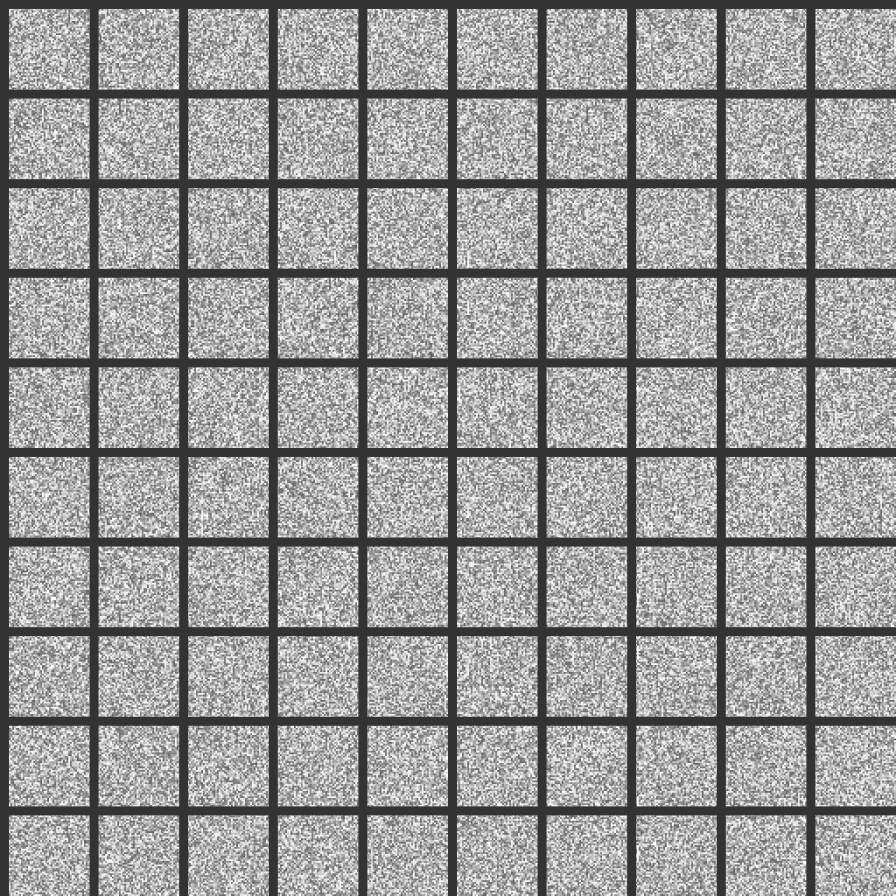
This pattern is drawn by a three.js fragment shader. Its source:

```glsl
varying vec2 vUv;

const float TILES = 10.0;            // tiles across and down
const float LINE_WIDTH = 0.1;        // share of one tile
const float GRAINS = 512.0;          // noise grains across the canvas
const float GRAIN_DARK = 0.39;
const float GRAIN_LIGHT = 1.0;
const vec3 LINE_COLOR = vec3(0.2);

float hash(vec2 p) {
  vec3 q = fract(p.xyx * 0.1031);
  q += dot(q, q.yzx + 33.33);
  return fract((q.x + q.y) * q.z);
}

// Random value of one grain, wrapping at the canvas edges
float grain(vec2 cell) {
  return hash(mod(cell, GRAINS));
}

// Flat square grains with borders smoothed over one pixel
float grainNoise(vec2 uv) {
  vec2 p = uv * GRAINS;
  vec2 pixel = clamp(fwidth(p), 0.0001, 1.0);
  vec2 cell = floor(p - 0.5);
  vec2 blend = clamp((fract(p - 0.5) - 0.5) / pixel + 0.5, 0.0, 1.0);
  float bottom = mix(grain(cell), grain(cell + vec2(1.0, 0.0)), blend.x);
  float top = mix(grain(cell + vec2(0.0, 1.0)), grain(cell + 1.0), blend.x);
  return mix(bottom, top, blend.y);
}

// Coverage of the lines along the left and top side of each tile
float gridLines(vec2 uv) {
  vec2 p = uv * TILES;
  vec2 center = vec2(0.5, -0.5) * LINE_WIDTH;
  vec2 edge = abs(fract(p - center + 0.5) - 0.5) - 0.5 * LINE_WIDTH;
  vec2 cover = clamp(0.5 - edge / max(fwidth(p), 0.0001), 0.0, 1.0);
  return max(cover.x, cover.y);
}

void main() {
  vec3 speckle = vec3(mix(GRAIN_DARK, GRAIN_LIGHT, grainNoise(vUv)));
  gl_FragColor = vec4(mix(speckle, LINE_COLOR, gridLines(vUv)), 1.0);
}
```
